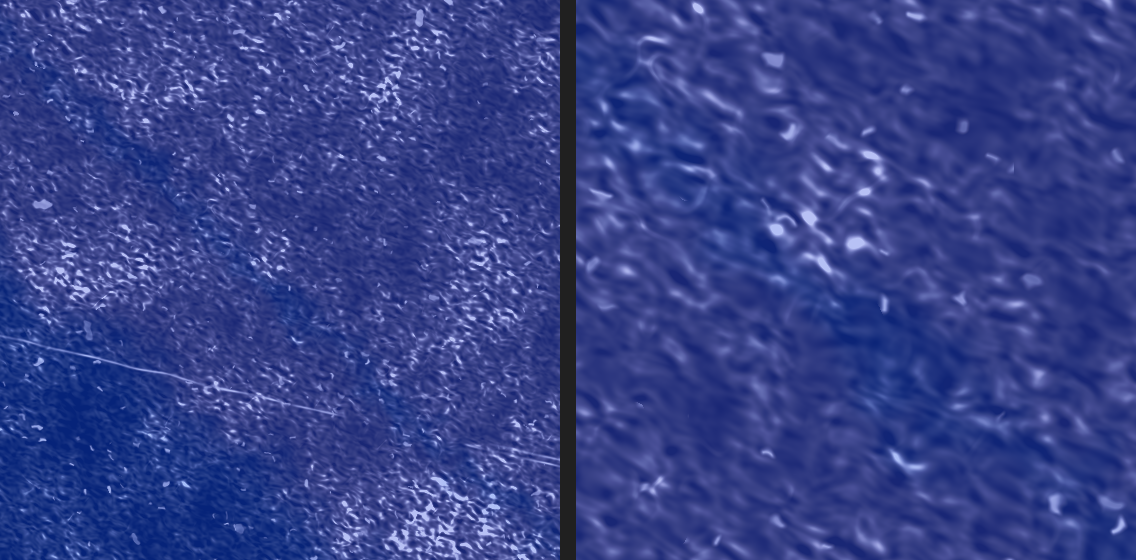
Left, the full canvas; right, a detail of the centre.
This texture is drawn by a Shadertoy shader. Its source:

```glsl
const vec3 DEEP_BLUE  = vec3(0.13, 0.19, 0.49);
const vec3 INDIGO     = vec3(0.20, 0.25, 0.53);
const vec3 VIOLET     = vec3(0.27, 0.31, 0.60);
const vec3 LAVENDER   = vec3(0.36, 0.41, 0.69);
const vec3 PALE_LILAC = vec3(0.51, 0.55, 0.82);
const vec3 ICE        = vec3(0.67, 0.72, 0.94);
const vec3 BLUE_SHIFT = vec3(-0.075, -0.012, 0.015);

const float GRAIN_TILT    = -0.45;
const vec2  GRAIN_SCALE   = vec2(64.0, 108.0);
const float GRAIN_GAIN    = 3.2;
const float CLOUD_GAIN    = 2.3;
const float RELIEF_GAIN   = 2.4;
const float BASE_TONE     = 1.15;
const float SCRATCH_WIDTH = 0.0022;
const float EDGE          = 0.002;

float hash(vec2 p) {
    return fract(sin(dot(p, vec2(127.1, 311.7))) * 43758.55);
}

vec2 hash2(vec2 p) {
    return vec2(hash(p), hash(p + 57.3));
}

mat2 rotation(float a) {
    return mat2(cos(a), sin(a), -sin(a), cos(a));
}

// Gradient noise, roughly -0.6 to 0.6
float corner(vec2 cell, vec2 offset) {
    return dot(hash2(cell) * 2.0 - 1.0, offset);
}

float noise(vec2 p) {
    vec2 i = floor(p), f = fract(p);
    vec2 u = f * f * f * (f * (f * 6.0 - 15.0) + 10.0);
    vec2 e = vec2(1.0, 0.0);
    float low  = mix(corner(i, f), corner(i + e.xy, f - e.xy), u.x);
    float high = mix(corner(i + e.yx, f - e.yx), corner(i + e.xx, f - e.xx), u.x);
    return mix(low, high, u.y);
}

float blob(vec2 p, vec2 center, vec2 radius) {
    vec2 d = (p - center) / radius;
    return exp(-dot(d, d));
}

float segment(vec2 p, vec2 a, vec2 b) {
    vec2 ab = b - a;
    return length(p - a - ab * clamp(dot(p - a, ab) / dot(ab, ab), 0.0, 1.0));
}

// Scattered chips: blunt, crooked flakes in a jittered grid
float chips(vec2 p, float cells, float share, float size, float seed) {
    vec2 home = floor(p * cells);
    float cover = 0.0;
    for (int y = -1; y <= 1; y++)
    for (int x = -1; x <= 1; x++) {
        vec2 cell = home + vec2(x, y);
        vec2 id = cell + seed;
        if (hash(id + 3.7) > share) continue;
        vec2 center = (cell + hash2(id)) / cells;
        float angle = GRAIN_TILT + (hash(id + 9.1) - 0.5) * 2.4;
        vec2 reach = vec2(cos(angle), sin(angle)) * size * (0.2 + hash(id + 5.2));
        float radius = size * (0.35 + 0.35 * hash(id + 7.9));
        float d = segment(p, center - reach, center + reach) - radius;
        cover = max(cover, (1.0 - smoothstep(-EDGE, EDGE, d)) * (0.55 + 0.45 * hash(id + 2.4)));
    }
    return cover;
}

// Long scratch, worn through in places
float scratch(vec2 p, vec2 a, vec2 b) {
    vec2 along = normalize(b - a);
    float across = dot(p - a, vec2(-along.y, along.x)) + 0.005 * noise(p * 15.0);
    float travel = dot(p - a, along);
    float inside = smoothstep(0.0, 0.02, travel) * (1.0 - smoothstep(-0.04, 0.0, travel - length(b - a)));
    float wear = clamp(0.75 + 1.3 * noise(p * 23.0 + 4.0), 0.2, 1.0);
    return inside * wear * (1.0 - smoothstep(0.0, SCRATCH_WIDTH + EDGE, abs(across)));
}

void mainImage(out vec4 fragColor, in vec2 fragCoord) {
    vec2 p = fragCoord / iResolution.y;
    float broad = noise(p * 4.0 + 11.0) + 0.7 * noise(p * 9.0 + 3.0);
    float cloud = noise(p * 20.0) + 0.7 * noise(p * 42.0 + 8.0);

    // Blue corner and broken diagonal vein
    float cornerLine = p.y + 0.8 * p.x - 0.57 + 0.12 * broad + 0.05 * cloud;
    float veinLine = (p.y + 0.93 * p.x - 0.94 + 0.05 * broad + 0.07 * cloud) / 0.045;
    float blueCorner = 1.0 - smoothstep(-0.12, 0.06, cornerLine);
    float blueVein = exp(-veinLine * veinLine) * clamp(0.65 + 1.3 * noise(p * 11.0 + 29.0), 0.0, 1.0);
    float blueness = max(blueCorner, 0.8 * blueVein);

    // Worn patches
    float wear = 1.3 * blob(p, vec2(0.84, 0.05), vec2(0.15, 0.10))
               + 0.5 * blob(p, vec2(0.26, 0.52), vec2(0.18, 0.09))
               + 0.45 * blob(p, vec2(0.60, 0.90), vec2(0.20, 0.09))
               + 0.45 * blob(p, vec2(0.88, 0.52), vec2(0.11, 0.18));
    float rough = clamp(0.8 + 0.6 * wear + 0.8 * broad + 0.8 * cloud, 0.35, 1.5);

    // Slanted grain with lit and shaded sides
    vec2 warped = p + 0.009 * vec2(noise(p * 33.0), noise(p * 33.0 + 19.0));
    vec2 q = (rotation(-GRAIN_TILT) * warped) * GRAIN_SCALE;
    float grain = noise(q) + 0.75 * noise(q * 1.7 + 7.0);
    float relief = noise(q * 0.9 + 31.0) - noise(q * 0.9 + 31.0 + vec2(0.15, 0.55));
    float curl = 1.0 - smoothstep(0.02, 0.13, abs(noise(warped * 42.0 + 2.0)));
    curl *= smoothstep(0.05, 0.3, noise(warped * 33.0 + 40.0));

    float g = CLOUD_GAIN * (0.75 * broad + 0.6 * cloud) + 1.3 * wear - 0.55 * blueness
            + rough * (GRAIN_GAIN * grain + RELIEF_GAIN * relief + 1.2 * curl) - 0.3;
    float tone = BASE_TONE + 0.95 * g + 0.17 * max(g, 0.0) * g;

    // Chips and scratches
    vec2 ragged = p + 0.006 * vec2(noise(p * 95.0), noise(p * 95.0 + 13.0));
    float marks = chips(ragged, 42.0, 0.17 * rough, 0.0038, 5.0);
    marks = max(marks, chips(ragged, 19.0, 0.14 * rough, 0.0062, 23.0));
    marks = max(marks, 0.9 * chips(ragged + 0.3 * (warped - p), 8.0, 0.10, 0.013, 71.0));
    marks = max(marks, scratch(p, vec2(-0.04, 0.41), vec2(0.63, 0.252)));
    marks = max(marks, scratch(p, vec2(0.82, 0.208), vec2(1.08, 0.149)));
    marks = max(marks, 0.8 * scratch(p, vec2(0.86, 0.209), vec2(1.08, 0.162)));
    tone = mix(tone, max(tone, 5.0), marks);

    // Tone ramp and blue tint
    vec3 color = mix(DEEP_BLUE, INDIGO, clamp(tone, -0.7, 1.0));
    color = mix(color, VIOLET, clamp(tone - 1.0, 0.0, 1.0));
    color = mix(color, LAVENDER, clamp(tone - 2.0, 0.0, 1.0));
    color = mix(color, PALE_LILAC, clamp(tone - 3.0, 0.0, 1.0));
    color = mix(color, ICE, clamp(tone - 4.0, 0.0, 1.2));
    color += BLUE_SHIFT * (blueness - 0.25) * (1.0 - 0.6 * marks);
    fragColor = vec4(clamp(color, 0.0, 1.0), 1.0);
}
```
